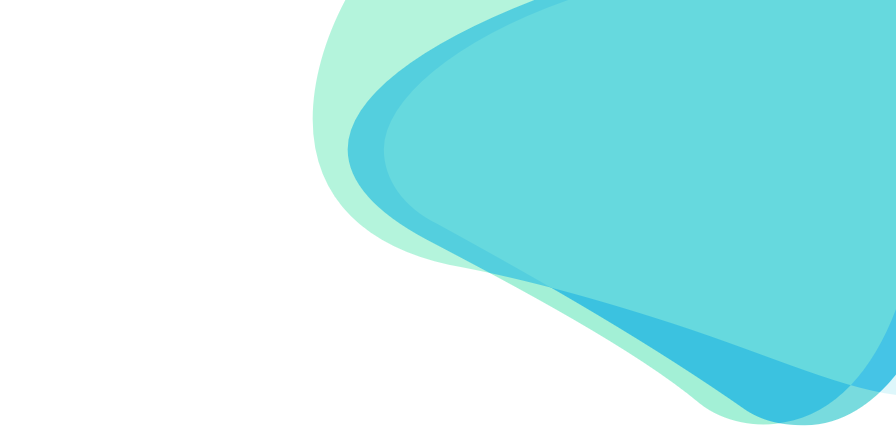
This background is drawn by a WebGL 2 fragment shader. Its source:

```glsl
#version 300 es
precision highp float;

#define GRID 384.0  // design units per canvas height
#define STEPS 16    // line pieces per curve
#define FAR 4000.0  // closes the shapes beyond the canvas
#define PAPER vec3(1.0)
#define MINT vec3(0.706, 0.957, 0.863)
#define PALE vec3(0.87, 0.97, 0.985)
#define GREEN vec3(0.64, 0.94, 0.84)
#define AQUA vec3(0.47, 0.86, 0.87)
#define TEAL vec3(0.33, 0.81, 0.87)
#define SKY vec3(0.27, 0.77, 0.90)
#define DEEP vec3(0.23, 0.76, 0.88)
#define LAGOON vec3(0.40, 0.85, 0.87)

uniform vec2 u_resolution;
out vec4 fragColor;

// Path state: sample point, start and current pen, squared distance, side
vec2 point, start, pen;
float nearest, side;

void moveTo(vec2 a) {
  start = a;
  pen = a;
  nearest = 1e9;
  side = 1.0;
}

void lineTo(vec2 b) {
  vec2 edge = b - pen;
  vec2 w = point - pen;
  vec2 off = w - edge * clamp(dot(w, edge) / dot(edge, edge), 0.0, 1.0);
  nearest = min(nearest, dot(off, off));
  // Flip the side when the edge crosses the ray through the point
  if ((pen.y > point.y) != (b.y > point.y)) {
    if (w.x < edge.x * w.y / edge.y) side = -side;
  }
  pen = b;
}

void curveTo(vec2 b, vec2 c, vec2 d) {
  vec2 a = pen;
  for (int i = 1; i <= STEPS; i++) {
    float t = float(i) / float(STEPS);
    float s = 1.0 - t;
    lineTo(s * s * s * a + 3.0 * s * t * (s * b + t * c) + t * t * t * d);
  }
}

// Closes the path off canvas and returns its smooth coverage
float closePath(float pixel) {
  lineTo(vec2(FAR, pen.y));
  lineTo(vec2(FAR, -60.0));
  lineTo(vec2(start.x, -60.0));
  lineTo(start);
  return clamp(0.5 - side * sqrt(nearest) / pixel, 0.0, 1.0);
}

float backWave(float pixel) {
  moveTo(vec2(296, 0));
  curveTo(vec2(278, 34), vec2(268, 70), vec2(268, 102));
  curveTo(vec2(268, 172), vec2(316, 212), vec2(385, 227));
  curveTo(vec2(440, 237), vec2(500, 253), vec2(560, 272));
  curveTo(vec2(650, 300), vec2(716, 332), vec2(768, 338.5));
  return closePath(pixel);
}

float middleWave(float pixel) {
  moveTo(vec2(458, 0));
  curveTo(vec2(360, 38), vec2(298, 84), vec2(298, 128));
  curveTo(vec2(298, 156), vec2(322, 182), vec2(365, 205));
  curveTo(vec2(445, 247), vec2(545, 300), vec2(600, 346));
  curveTo(vec2(620, 362), vec2(650, 367), vec2(672, 362));
  curveTo(vec2(715, 355), vec2(748, 318), vec2(768, 265));
  return closePath(pixel);
}

float frontWave(float pixel) {
  moveTo(vec2(487, 0));
  curveTo(vec2(390, 34), vec2(329, 86), vec2(329, 128));
  curveTo(vec2(329, 154), vec2(346, 178), vec2(375, 192));
  curveTo(vec2(470, 244), vec2(560, 296), vec2(640, 352));
  curveTo(vec2(656, 362), vec2(672, 364.5), vec2(690, 364.5));
  curveTo(vec2(722, 364.5), vec2(749, 345), vec2(768, 321));
  return closePath(pixel);
}

void main() {
  // Design space runs downward from the top edge
  float pixel = GRID / u_resolution.y;
  point = vec2(gl_FragCoord.x, u_resolution.y - gl_FragCoord.y) * pixel;

  float back = backWave(pixel);
  float middle = middleWave(pixel);
  float front = frontWave(pixel);

  // One colour for every overlap of the three waves
  vec3 backOnly = mix(MINT, PALE, smoothstep(600.0, 740.0, point.x));
  vec3 outside = mix(mix(PAPER, AQUA, front), mix(GREEN, DEEP, front), middle);
  vec3 inside = mix(mix(backOnly, SKY, front), mix(TEAL, LAGOON, front), middle);
  fragColor = vec4(mix(outside, inside, back), 1.0);
}
```
